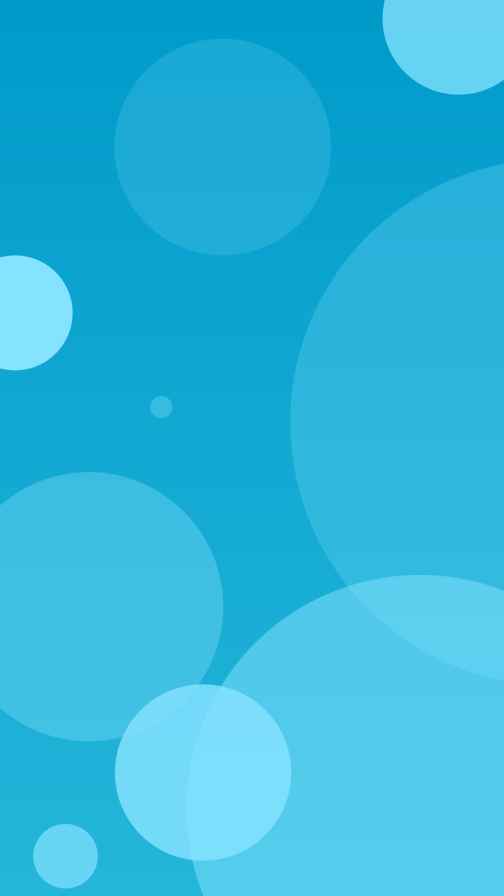
Give the GLSL for this background, as a Shadertoy shader.

```glsl
// Translucent pale bubbles floating over a vertical blue gradient.

const vec3 SKY_TOP = vec3(0.000, 0.606, 0.792);
const vec3 SKY_BOTTOM = vec3(0.142, 0.714, 0.855);
const vec3 BUBBLE_TINT = vec3(0.522, 0.890, 1.000);

// Each bubble: centre x, centre y, radius (in canvas widths), opacity.
const int BUBBLE_COUNT = 9;
const vec4 BUBBLES[BUBBLE_COUNT] = vec4[](
    vec4(0.442, 1.486, 0.215, 0.18),
    vec4(0.910, 1.741, 0.151, 0.77),
    vec4(0.030, 1.157, 0.114, 1.00),
    vec4(0.320, 0.970, 0.022, 0.33),
    vec4(1.098, 0.940, 0.522, 0.25),
    vec4(0.176, 0.574, 0.267, 0.35),
    vec4(0.833, 0.174, 0.463, 0.50),
    vec4(0.403, 0.245, 0.175, 0.82),
    vec4(0.130, 0.079, 0.064, 0.69)
);

// Antialiased coverage of a disc.
float discMask(vec2 point, vec2 centre, float radius, float pixel) {
    float dist = length(point - centre) - radius;
    return 1.0 - smoothstep(-0.75 * pixel, 0.75 * pixel, dist);
}

// Blend one bubble over the colour beneath it.
vec3 addBubble(vec3 base, vec2 point, vec4 bubble, float pixel) {
    float cover = discMask(point, bubble.xy, bubble.z, pixel);
    return mix(base, BUBBLE_TINT, cover * bubble.w);
}

void mainImage(out vec4 fragColor, in vec2 fragCoord) {
    float pixel = 1.0 / iResolution.x;
    vec2 point = fragCoord * pixel;

    // Background gradient
    vec3 color = mix(SKY_BOTTOM, SKY_TOP, fragCoord.y / iResolution.y);

    // Bubbles, back to front
    for (int i = 0; i < BUBBLE_COUNT; i++) {
        color = addBubble(color, point, BUBBLES[i], pixel);
    }

    fragColor = vec4(color, 1.0);
}
```
